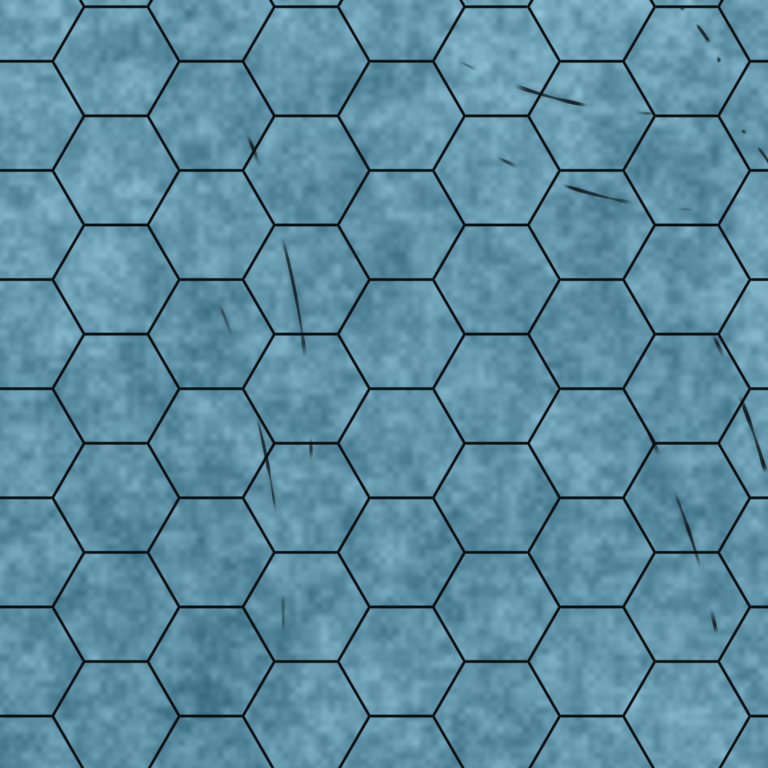
This pattern is drawn by a Shadertoy shader. Its source:

```glsl
const vec2 PITCH = vec2(0.2477, 0.1421);        // lattice period across and down
const vec2 FIRST_CENTRE = vec2(0.1510, 0.0676);
const float FLAT_JOINT = 0.0018;                // half widths
const float SLANT_JOINT = 0.0014;
const float SCRATCH_WIDTH = 0.0019;
const vec3 GLAZE = vec3(0.397, 0.598, 0.680);
const vec3 INK = vec3(0.035, 0.055, 0.065);
const float MOTTLE = 0.40;
const float TILE_VARIATION = 0.014;
const vec2 LIGHT_SLOPE = vec2(0.015, 0.05);

// Scratch families: middle and half chord, then step to the twin and bend
const int FAMILIES = 4;
const vec4 CHORDS[FAMILIES] = vec4[](
    vec4(0.365, 0.613, 0.040, -0.205),
    vec4(0.775, 0.760, 0.123, -0.033),
    vec4(0.889, 0.307, 0.043, -0.127),
    vec4(0.912, 0.955, 0.025, -0.035));
const vec3 TWINS[FAMILIES] = vec3[](
    vec3(-0.036, -0.222, 0.020),
    vec3(-0.050, 0.125, -0.013),
    vec3(0.085, 0.125, 0.008),
    vec3(0.080, -0.160, 0.004));

float hash(vec2 p) {
    return fract(sin(dot(p, vec2(12.9898, 78.233))) * 43758.5);
}

float noise(vec2 p) {
    vec2 i = floor(p), f = fract(p);
    f = f * f * (3.0 - 2.0 * f);
    return mix(mix(hash(i), hash(i + vec2(1, 0)), f.x),
               mix(hash(i + vec2(0, 1)), hash(i + vec2(1, 1)), f.x), f.y);
}

float band(float d, float halfWidth, float px) {
    return 1.0 - smoothstep(halfWidth - px, halfWidth + px, d);
}

// Offset from the nearest centre of two interleaved rectangular lattices
vec2 hexOffset(vec2 p) {
    vec2 a = mod(p + 0.5 * PITCH, PITCH) - 0.5 * PITCH;
    vec2 b = mod(p, PITCH) - 0.5 * PITCH;
    return dot(a, a) < dot(b, b) ? a : b;
}

float hexJoint(vec2 q, float px) {
    q = abs(q);
    float slant = dot(q, vec2(0.866, 0.5));
    float edge = 0.5 * PITCH.y - max(q.y, slant);
    return band(edge, q.y > slant ? FLAT_JOINT : SLANT_JOINT, px);
}

// Clouded glaze, centred on zero
float mottle(vec2 uv) {
    return 0.22 * noise(uv * 5.0 + 3.7) + 0.23 * noise(uv * 21.0 + 11.3)
         + 0.32 * noise(uv * 57.0) + 0.23 * noise(uv * 118.0 + 5.1) - 0.5;
}

// Bent hairline, broken into dashes along its length
float scratch(vec2 q, vec2 halfChord, float bend, float seed, float px) {
    float reach = length(halfChord);
    vec2 dir = halfChord / reach;
    float t = dot(q, dir) / reach;
    float d = abs(dot(q, vec2(-dir.y, dir.x)) - bend * (1.0 - t * t));
    float wear = noise(vec2(t * reach * 45.0, seed * 7.3));
    float dash = smoothstep(-0.4, 0.5, cos(5.2 * t) + 0.9 * (wear - 0.5));
    dash *= 1.0 - smoothstep(0.95, 1.05, abs(t));
    float core = band(d, SCRATCH_WIDTH * (0.5 + wear), px);
    float smudge = 0.12 * exp(-d * d / 2.5e-5);
    return dash * max(core * (0.6 + 0.4 * wear), smudge);
}

float scratches(vec2 uv, float px) {
    float worn = 0.0;
    for (int i = 0; i < 2 * FAMILIES; i++) {
        vec4 chord = CHORDS[i / 2];
        vec3 twin = TWINS[i / 2];
        vec2 middle = chord.xy + float(i % 2) * twin.xy;
        worn = max(worn, scratch(uv - middle, chord.zw, twin.z, float(i) + 1.0, px));
    }
    return worn;
}

void mainImage(out vec4 fragColor, in vec2 fragCoord) {
    vec2 uv = fragCoord / iResolution.y;
    float px = 1.0 / iResolution.y;

    vec2 p = uv - FIRST_CENTRE;
    vec2 q = hexOffset(p);
    vec2 tile = floor(2.0 * (p - q) / PITCH + 0.5);

    // Glazed tiles
    float shade = MOTTLE * mottle(uv) + dot(uv - 0.5, LIGHT_SLOPE);
    shade += TILE_VARIATION * (hash(tile + 9.0) - 0.5);
    vec3 color = GLAZE + shade;

    // Scratches and joints
    color = mix(color, INK, 0.9 * scratches(uv, px));
    color = mix(color, INK, hexJoint(q, px));

    fragColor = vec4(color, 1.0);
}
```
